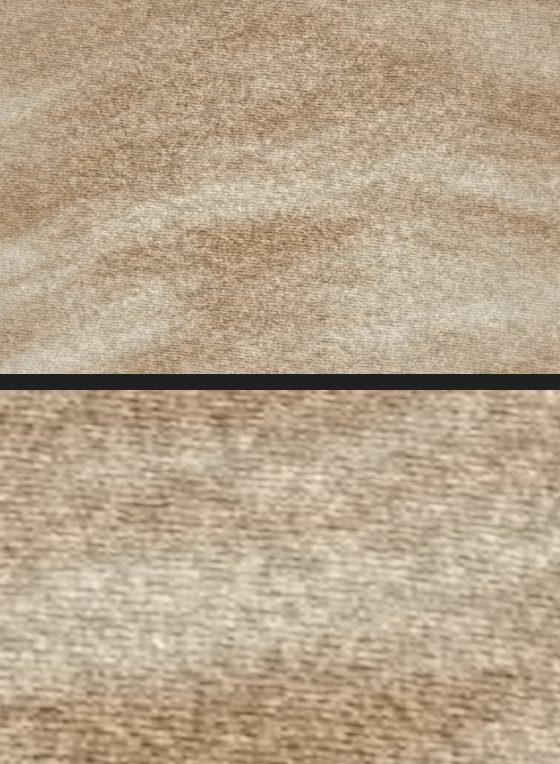
Top: the whole. Bottom: its middle third, enlarged.
Give the GLSL for this texture, as a Shadertoy shader.

```glsl
// Creased beige jersey knit: soft bent folds tint the cloth from tan to pale cream,
// then fine slanted knit rows, dark stitch gaps and crisp fuzzy grain are laid on top.
// Everything is value noise and cosines in units of the canvas height.

#define KNIT_ROWS 122.0
#define ROW_SLOPE 0.09
#define ROW_DEPTH 0.026
#define GAP_DEPTH 0.075
#define GRAIN_DEPTH 0.15
#define FIBRE_DEPTH 0.12
#define FUZZ_DEPTH 0.11
#define FOLD_CONTRAST 1.65
#define FOLD_SCALE vec2(2.8, 9.5)
#define LINT_AMOUNT 0.07
#define TAN_CLOTH vec3(0.668, 0.563, 0.443)
#define CREAM_CLOTH vec3(0.805, 0.772, 0.705)

// Integer hash of a lattice cell, 0 to 1
float hash(vec2 cell) {
    uvec2 k = uvec2(ivec2(cell)) * uvec2(1597u, 3571u);
    uint h = (k.x ^ (k.y << 11)) * 747796405u + 289133u;
    h = ((h >> 15) ^ h) * 277803737u;
    h = ((h >> 13) ^ h) * 668265u;
    return float((h ^ (h >> 16)) & 65535u) / 65535.0;
}

float valueNoise(vec2 p) {
    vec2 cell = floor(p);
    vec2 f = fract(p);
    f = f * f * (3.0 - 2.0 * f);
    float low = mix(hash(cell), hash(cell + vec2(1, 0)), f.x);
    float high = mix(hash(cell + vec2(0, 1)), hash(cell + vec2(1, 1)), f.x);
    return mix(low, high, f.y);
}

// Octaves are turned a little so that no lattice edges show
float fbm(vec2 p) {
    float sum = 0.0;
    float weight = 0.5;
    for (int i = 0; i < 4; i++) {
        sum += weight * valueNoise(p);
        p = mat2(1.95, 0.35, -0.35, 1.95) * p + vec2(17.3, 9.1);
        weight *= 0.55;
    }
    return sum / 1.01;
}

// Fold lightness: streaks climb on the left and level out to the right
float foldTone(vec2 p) {
    vec2 q = vec2(p.x, p.y - 0.34 * p.x + 0.14 * p.x * p.x);
    q.y += 0.06 * (valueNoise(p * 4.0 + 40.0) - 0.5);
    float streaks = fbm(q * FOLD_SCALE + vec2(5.0, 23.0)) - 0.5;
    float calm = mix(1.0, 0.65, smoothstep(0.45, 0.95, p.y));
    float lowerLight = smoothstep(0.42, 0.02, p.y);
    float crestOffset = (p.y - 0.19 + 0.06 * (p.x - 0.8)) / 0.07;
    float crest = exp(-crestOffset * crestOffset) * smoothstep(0.5, 0.95, p.x);
    float tone = 0.35 + FOLD_CONTRAST * calm * streaks + 0.24 * lowerLight + 0.25 * crest;
    return smoothstep(-0.15, 1.1, tone);
}

// Knit rows: a faint wave plus separate dark gaps in its troughs
float knitRows(vec2 cloth) {
    float wobble = 2.6 * (valueNoise(cloth * vec2(55.0, 70.0)) - 0.5);
    float wave = cos(6.28318 * KNIT_ROWS * cloth.y + wobble);
    float stitch = valueNoise(cloth * vec2(105.0, 125.0) + 300.0);
    float trough = 0.5 - 0.5 * wave;
    float gap = trough * trough * smoothstep(0.48, 0.82, stitch);
    float resolved = smoothstep(0.95, 0.45, fwidth(cloth.y) * KNIT_ROWS);
    return (ROW_DEPTH * wave - GAP_DEPTH * (gap - 0.11)) * resolved;
}

// Sparse pale lint, one soft short fibre in few cells
float lint(vec2 p) {
    vec2 grid = p * 26.0;
    vec2 cell = floor(grid);
    vec2 centre = 0.3 + 0.4 * vec2(hash(cell + 71.0), hash(cell + 133.0));
    float angle = 3.14159 * hash(cell + 211.0);
    vec2 d = fract(grid) - centre;
    vec2 along = vec2(cos(angle), sin(angle));
    d -= along * clamp(dot(d, along), -0.1, 0.1);
    return smoothstep(0.12, 0.02, length(d)) * step(0.94, hash(cell + 19.0));
}

void mainImage(out vec4 fragColor, in vec2 fragCoord) {
    vec2 p = fragCoord / iResolution.y;
    vec2 middle = vec2(0.5 * iResolution.x / iResolution.y, 0.5);

    // Cloth coordinates follow the slanted, gently pulled rows
    vec2 cloth = p;
    cloth.y += ROW_SLOPE * p.x + 0.02 * valueNoise(p * vec2(2.5, 4.0) + 60.0);

    float tone = foldTone(p);
    vec3 color = mix(TAN_CLOTH, CREAM_CLOTH, tone);

    // Surface detail is strongest in focus and flatter on pale folds
    float focus = mix(1.12, 0.8, smoothstep(0.25, 0.85, length(p - middle)));
    float depth = focus * mix(1.15, 0.8, tone);

    // Crisp grain, fibres turned off the grid, and broader fuzz
    vec2 turned = mat2(0.8, 0.6, -0.6, 0.8) * cloth;
    float grain = valueNoise(cloth * vec2(190.0, 270.0) + 90.0) - 0.5;
    float fibre = valueNoise(turned * vec2(150.0, 165.0) + 410.0) - 0.5;
    float fuzz = valueNoise(cloth * vec2(50.0, 85.0) + 150.0) - 0.5;
    float detail = GRAIN_DEPTH * grain + FIBRE_DEPTH * fibre + FUZZ_DEPTH * fuzz;
    color += depth * (detail + knitRows(cloth)) + LINT_AMOUNT * lint(p);

    // Slight darkening toward the corners
    vec2 corner = p - middle;
    color *= 1.015 - 0.045 * dot(corner, corner);
    fragColor = vec4(clamp(color, 0.0, 1.0), 1.0);
}
```
